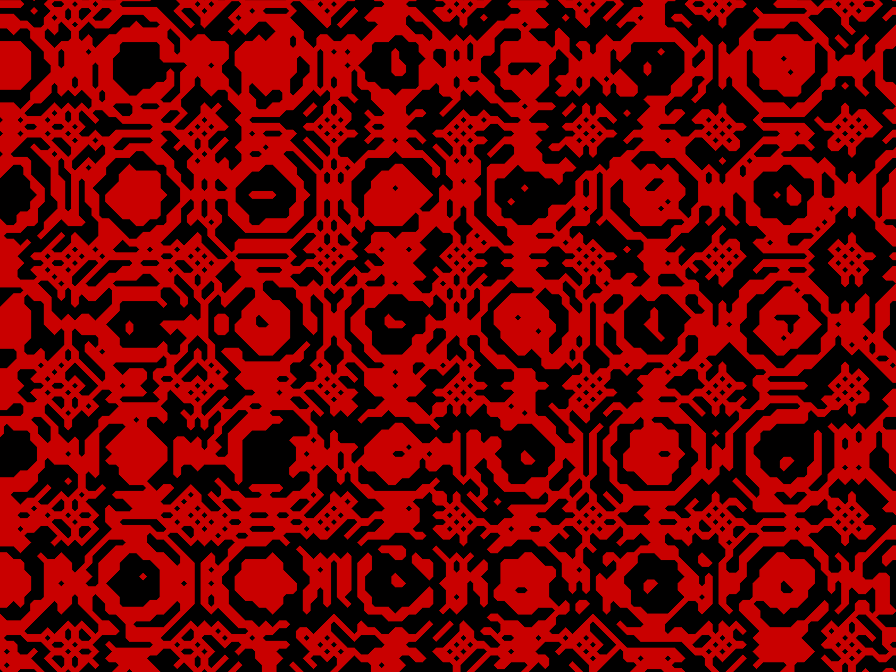
Reproduce this pattern procedurally as a WebGL 1 fragment shader.

```glsl
precision highp float;
// Red and black lattice ornament: a quadratic chirp is sampled on a fine grid,
// so aliasing repeats its rings as discs, bars and checkered blobs. Mirrored
// noise breaks the rings; the samples are joined by chamfered contours.
uniform vec2 u_resolution;

const float PI = 3.14159265;
const float PERIOD = 18.993;  // grid cells between disc centers

vec2 randomGradient(vec2 p) {
  float angle = 2.0 * PI * fract(sin(dot(p, vec2(12.99, 78.23))) * 4375.85);
  return vec2(cos(angle), sin(angle));
}

float gradientNoise(vec2 p) {
  vec2 i = floor(p), f = p - i;
  vec2 s = f * f * f * (f * (f * 6.0 - 15.0) + 10.0);
  vec2 e = vec2(1.0, 0.0);
  float low = mix(dot(randomGradient(i), f),
                  dot(randomGradient(i + e), f - e), s.x);
  float high = mix(dot(randomGradient(i + e.yx), f - e.yx),
                   dot(randomGradient(i + 1.0), f - 1.0), s.x);
  return mix(low, high, s.y);
}

// Sign of the ornament at a grid node: +1 is red, -1 is black
float node(vec2 g) {
  vec2 q = g - vec2(115.0, 70.0);
  vec2 tile = floor(q / PERIOD + 0.5);
  vec2 fold = abs(q - tile * PERIOD);
  float fromDisc = length(fold);
  float fromBlob = length(0.5 * PERIOD - fold);
  float outsideBlob = smoothstep(2.8, 4.5, fromBlob);

  float phase = PI / PERIOD * dot(q, q) - 0.1;
  phase += mix(0.6, 2.2, outsideBlob) * gradientNoise(g * 0.43 + 0.37);
  float value = -sin(phase);

  // Mirrored patches between the discs
  float patches = gradientNoise(fold * 0.31 + tile * 0.4 + 7.3)
                + 0.8 * gradientNoise(g * 0.29 + 3.1);
  value += 1.9 * patches * outsideBlob * smoothstep(3.0, 5.5, fromDisc);

  // Black moats around the blobs, stronger to the right
  float moat = 1.0 - smoothstep(0.6, 1.2, abs(fromBlob - 4.7));
  value -= moat * mix(0.4, 1.3, g.x / 131.0);

  // Red crossbars between neighboring discs
  if (min(fold.x, fold.y) < 1.1 && max(fold.x, fold.y) > 6.5) value += 1.0;
  return value > 0.03 ? 1.0 : -1.0;
}

// Linear contour field over the four triangles of each grid cell
float contourField(vec2 p) {
  vec2 i = floor(p), c = p - i - 0.5;
  float sw = node(i), se = node(i + vec2(1.0, 0.0));
  float nw = node(i + vec2(0.0, 1.0)), ne = node(i + 1.0);

  // Diagonal neighbors join through red
  float center = clamp(sw + se + nw + ne, -1.0, 1.0);
  if (sw == ne && se == nw && sw != se) center = 1.0;

  bool sideways = abs(c.x) > abs(c.y);
  float reach = max(2.0 * max(abs(c.x), abs(c.y)), 0.0001);
  float along = 0.5 + (sideways ? c.y : c.x) / reach;
  float edge;
  if (sideways) edge = c.x > 0.0 ? mix(se, ne, along) : mix(sw, nw, along);
  else edge = c.y > 0.0 ? mix(nw, ne, along) : mix(sw, se, along);
  return mix(center, edge, reach);
}

void main() {
  float cellsPerPixel = 98.6 / u_resolution.y;
  float field = contourField(gl_FragCoord.xy * cellsPerPixel) + 0.15;
  float softness = 1.2 * cellsPerPixel;
  float red = smoothstep(-softness, softness, field);
  gl_FragColor = vec4(mix(vec3(0.005, 0.0, 0.0), vec3(0.79, 0.0, 0.0), red), 1.0);
}
```
